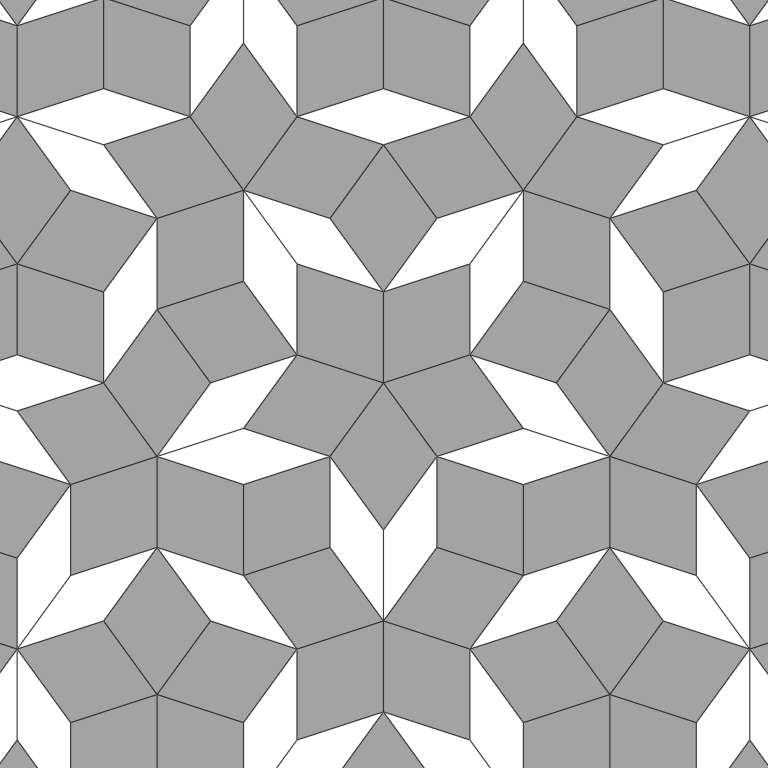
Give the GLSL for this pattern, as a WebGL 2 fragment shader.

```glsl
#version 300 es
precision highp float;
// A Penrose rhomb tiling: thick rhombs grey, thin rhombs white, hairline edges.
// Each rhomb is dual to a crossing of two lines in a pentagrid (de Bruijn), so
// every pixel tests only the few crossings whose rhomb can reach it.

#define EDGE 0.1184              // rhomb side, in canvas units
#define VIEW vec2(0.006, 5.224)  // tiling point at the canvas centre, in sides
#define LINE_WIDTH 0.0013        // canvas units
#define SOFTNESS 0.6             // half width of the line filter, in pixels
#define REACH 0.68               // search range around a pixel, in grid lines
#define THICK_COLOR vec3(0.64)
#define THIN_COLOR vec3(1.0)
#define LINE_COLOR vec3(0.1)

uniform vec2 u_resolution;
out vec4 fragColor;

// Grid offsets: mirrored about the vertical axis, with an integer sum
const float PHASE[5] = float[5](0.0, -0.2, 0.7, 0.7, -0.2);

float cross2(vec2 a, vec2 b) { return a.x * b.y - a.y * b.x; }

// Grid point where lines n and m of the families with normals a and b meet
vec2 crossing(vec2 a, vec2 b, float n, float m) {
    return (n * vec2(b.y, -b.x) + m * vec2(-a.y, a.x)) / cross2(a, b);
}

// Signed distance to a rhomb with unit sides a and b, centred on the origin
float rhombDistance(vec2 p, vec2 a, vec2 b) {
    return max(abs(cross2(p, a)), abs(cross2(p, b))) - 0.5 * abs(cross2(a, b));
}

// Part of a filter of half width f, at distance d, covered by a line of half width w
float lineCoverage(float d, float w, float f) {
    return clamp((min(d + f, w) - max(d - f, -w)) / (2.0 * f), 0.0, 1.0);
}

void main() {
    float canvas = min(u_resolution.x, u_resolution.y);
    float pixel = 1.0 / (canvas * EDGE);
    vec2 p = (gl_FragCoord.xy - 0.5 * u_resolution) * pixel + VIEW;

    // Five grid normals, which are also the side directions
    vec2 dir[5];
    vec2 shift = vec2(0.0);
    for (int i = 0; i < 5; i++) {
        float angle = radians(90.0 + 72.0 * float(i));
        dir[i] = vec2(cos(angle), sin(angle));
        shift += PHASE[i] * dir[i];
    }
    vec2 gridPoint = 0.4 * (p - shift);

    vec3 fill = vec3(0.0);
    float weight = 0.0;
    float depth = 0.0; // distance to the nearest side of the enclosing rhomb

    // Every pair of families, two nearby lines from each
    for (int j = 0; j < 4; j++)
    for (int k = j + 1; k < 5; k++) {
        vec2 a = dir[j], b = dir[k];
        float firstA = ceil(dot(gridPoint, a) + PHASE[j] - REACH);
        float firstB = ceil(dot(gridPoint, b) + PHASE[k] - REACH);
        bool thick = abs(cross2(a, b)) > 0.8;

        for (int c = 0; c < 4; c++) {
            float n = firstA + float(c & 1);
            float m = firstB + float(c >> 1);
            vec2 x = crossing(a, b, n - PHASE[j], m - PHASE[k]);

            // Rhomb centre from the cell indices around the crossing
            vec2 center = (n + 0.5) * a + (m + 0.5) * b;
            for (int i = 0; i < 5; i++)
                if (i != j && i != k)
                    center += ceil(dot(x, dir[i]) + PHASE[i]) * dir[i];

            float d = rhombDistance(p - center, a, b);
            float cover = clamp(0.5 - d / pixel, 0.0, 1.0);
            fill += cover * (thick ? THICK_COLOR : THIN_COLOR);
            weight += cover;
            depth = max(depth, -d);
        }
    }

    vec3 color = fill / max(weight, 1e-4);
    float ink = lineCoverage(depth, 0.5 * LINE_WIDTH / EDGE, SOFTNESS * pixel);
    fragColor = vec4(mix(color, LINE_COLOR, ink), 1.0);
}
```
